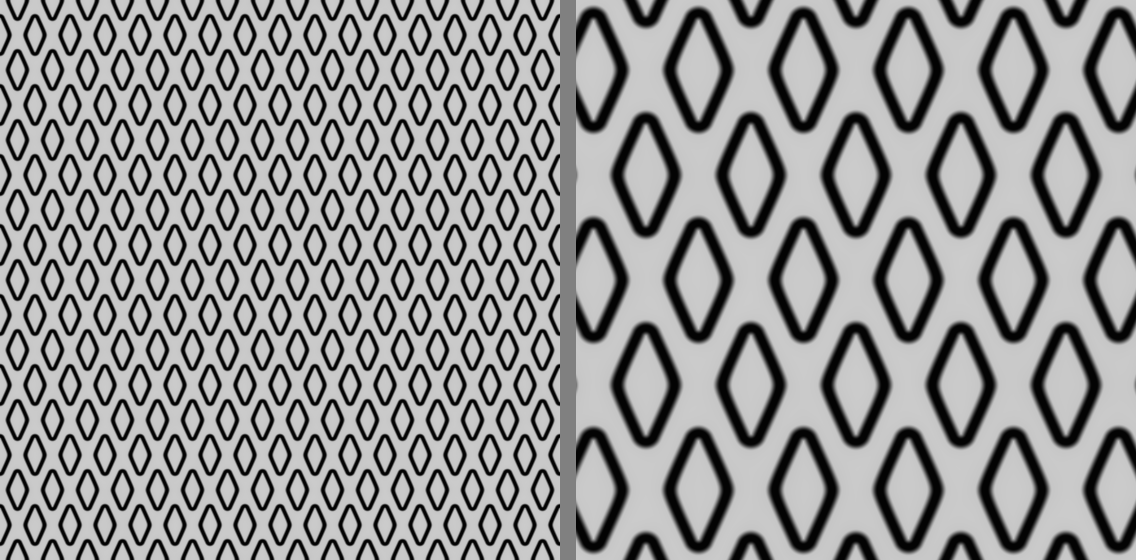
Left, the full canvas; right, a detail of the centre.
Reproduce this pattern procedurally as a WebGL 2 fragment shader.

```glsl
#version 300 es
precision highp float;
// Staggered lattice of tall rounded diamonds, outlined in soft black on pale grey.
// Two interleaved grids give 16 columns by 16 rows; each outline is the absolute
// value of a rhombus distance, with a faint haze and wrapping layered-sine wear.

uniform vec2 u_resolution;
out vec4 outColor;

const float TAU = 6.2831853;

// Signed distance to a rhombus with rounded tips and broader, softer sides.
float roundedDiamond(vec2 p) {
    vec2 halfSize = vec2(0.215, 0.465);
    vec2 q = vec2(abs(p.x), sqrt(p.y * p.y + 0.0049));
    vec2 sideTip = vec2(halfSize.x, 0.0);
    vec2 edge = vec2(-halfSize.x, halfSize.y);
    float along = clamp(dot(q - sideTip, edge) / dot(edge, edge), 0.0, 1.0);
    float side = sign(dot(q / halfSize, vec2(1.0)) - 1.0);
    return side * length(q - sideTip - edge * along) - 0.08;
}

// Distance to the nearest outline in a grid with one diamond per 1 by 2 cell.
float gridOutline(vec2 p) {
    vec2 local = mod(p + vec2(0.5, 1.0), vec2(1.0, 2.0)) - vec2(0.5, 1.0);
    return abs(roundedDiamond(local));
}

// Gentle tonal drift; whole-number frequencies keep it seamless.
float wear(vec2 uv) {
    vec2 a = uv * TAU;
    float broad = sin(a.x * 3.0 + 1.5 * sin(a.y * 2.0)) * sin(a.y * 5.0 + sin(a.x * 4.0));
    float streaks = sin(a.x * 37.0 + 2.0 * sin(a.y * 7.0)) * sin(a.y * 11.0 + sin(a.x * 13.0));
    return 0.6 * broad + 0.4 * streaks;
}

void main() {
    vec2 uv = gl_FragCoord.xy / u_resolution;
    vec2 cell = uv * 16.0;
    float pixel = 16.0 / min(u_resolution.x, u_resolution.y);

    // Rows alternate by half a column.
    float d = min(gridOutline(cell - vec2(0.5, 0.0)), gridOutline(cell - vec2(0.0, 1.0)));

    // Pale ground, slightly darker close to the lines.
    float ground = 0.795 - 0.06 * exp(-d * 14.0) + 0.006 * wear(uv);

    // Soft-edged black outline.
    float softness = max(0.035, 0.75 * pixel);
    float paper = smoothstep(0.055 - softness, 0.055 + softness, d);
    outColor = vec4(vec3(mix(0.01, ground, paper)), 1.0);
}
```
